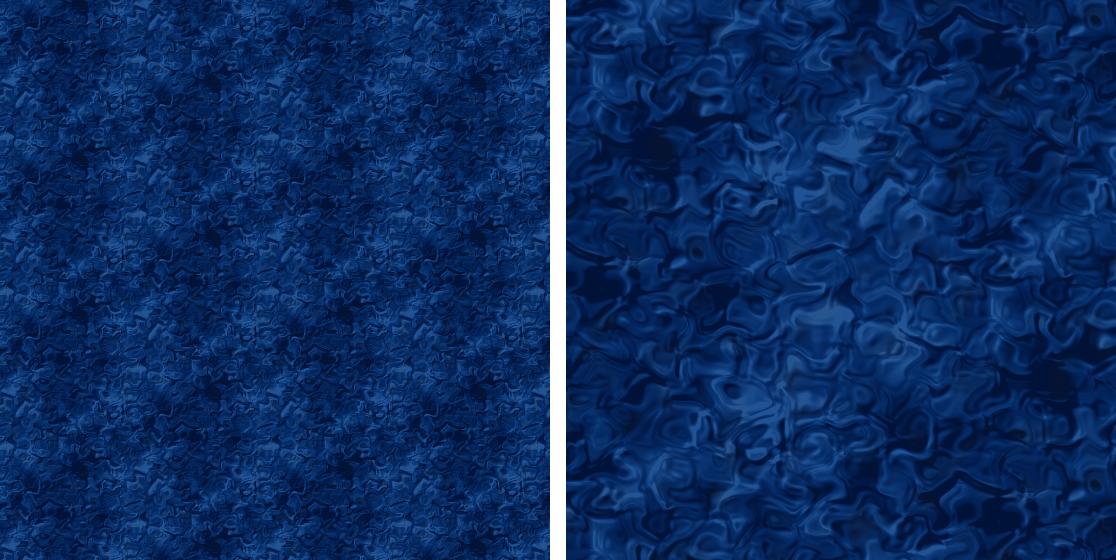
Left, the full canvas; right, a detail of the centre.
Give the GLSL for this pattern, as a Shadertoy shader.

```glsl
// Repeat lattice, in canvas heights; each column is shifted by half a drop
const float COLUMN_WIDTH = 0.237;
const float DROP = 0.2765;
const vec2 CELLS = vec2(12.0, 16.0);       // noise cells per repeat, y divisible by 4

// Soft light patches inside one repeat
const vec2 STREAK_CENTER = vec2(0.0, 0.166);
const vec2 STREAK_SIZE = vec2(0.100, 0.040);
const vec2 STREAK_AXIS = vec2(0.76, 0.65);
const vec2 BLOOM_CENTER = vec2(0.004, 0.009);
const float BLOOM_RADIUS = 0.056;

// Marbling
const float COARSE_WARP = 1.9;
const float FINE_WARP = 0.7;
const vec2 LIGHT_STEP = vec2(-0.10, 0.14); // in noise cells
const float BASE_TONE = 0.23;
const float PATCH_GAIN = 0.46;
const float CLOUD_GAIN = 0.50;
const float VEIN_GAIN = 1.20;
const float RELIEF_GAIN = 0.85;
const float FILAMENT_GAIN = 0.40;
const vec3 GREY_TINT = vec3(0.05, 0.015, -0.05);

const int STOPS = 5;
const vec3 PALETTE[STOPS] = vec3[STOPS](
    vec3(0.000, 0.070, 0.220),
    vec3(0.008, 0.125, 0.330),
    vec3(0.022, 0.175, 0.405),
    vec3(0.060, 0.235, 0.480),
    vec3(0.130, 0.325, 0.580));

// Integer hash giving a gradient in [-1, 1]
vec2 hashGradient(vec2 cell, int seed) {
    uint h = uint(cell.x) * 1597u + uint(cell.y) * 51749u + uint(seed) * 7919u;
    h = (h ^ (h >> 16)) * 73244475u;
    h = (h ^ (h >> 15)) * 73244475u;
    h ^= h >> 16;
    return vec2(h & 65535u, h >> 16) / 32767.5 - 1.0;
}

// Bring a grid corner back into the first half-drop repeat
vec2 wrapCell(vec2 cell, vec2 period) {
    float column = floor((cell.x + 0.5) / period.x);
    cell -= column * period * vec2(1.0, 0.5);
    cell.y -= period.y * floor((cell.y + 0.5) / period.y);
    return floor(cell + 0.5);
}

float cornerValue(vec2 cell, vec2 corner, vec2 f, vec2 period, int seed) {
    return dot(hashGradient(wrapCell(cell + corner, period), seed), f - corner);
}

// Gradient noise that repeats on the half-drop lattice
float noise(vec2 p, float scale, int seed) {
    p *= scale;
    vec2 period = CELLS * scale;
    vec2 cell = floor(p), f = p - cell;
    vec2 u = f * f * f * (f * (f * 6.0 - 15.0) + 10.0);
    float a = cornerValue(cell, vec2(0, 0), f, period, seed);
    float b = cornerValue(cell, vec2(1, 0), f, period, seed);
    float c = cornerValue(cell, vec2(0, 1), f, period, seed);
    float d = cornerValue(cell, vec2(1, 1), f, period, seed);
    return mix(mix(a, b, u.x), mix(c, d, u.x), u.y);
}

// Swirled veins in x, thin bright filaments in y
vec2 marble(vec2 p) {
    vec2 q = p + COARSE_WARP * vec2(noise(p, 1.0, 1), noise(p, 1.0, 2));
    q += FINE_WARP * vec2(noise(q, 2.0, 3), noise(q, 2.0, 4));
    float vein = 0.65 * noise(q, 1.0, 5) + 0.35 * noise(q, 2.0, 6);
    float ridge = max(1.0 - 4.0 * abs(noise(q, 1.0, 7)), 0.0);
    float strength = smoothstep(-0.1, 0.4, noise(p, 1.0, 8));
    return vec2(vein, ridge * ridge * strength);
}

vec2 wrapDrop(vec2 d) {
    return vec2(d.x, d.y - DROP * floor(d.y / DROP + 0.5));
}

// Slanted streak and round bloom, summed over neighbouring columns
float lightPatches(vec2 p) {
    float nearest = floor(p.x / COLUMN_WIDTH + 0.5);
    float sum = 0.0;
    for (int k = -1; k <= 1; k++) {
        float column = nearest + float(k);
        vec2 local = p - column * vec2(COLUMN_WIDTH, 0.5 * DROP);
        vec2 s = wrapDrop(local - STREAK_CENTER);
        s = vec2(dot(s, STREAK_AXIS), dot(s, vec2(-STREAK_AXIS.y, STREAK_AXIS.x)));
        s /= STREAK_SIZE;
        vec2 b = wrapDrop(local - BLOOM_CENTER) / BLOOM_RADIUS;
        sum += exp(-dot(s, s)) + 0.8 * exp(-dot(b, b));
    }
    return sum;
}

vec3 dye(float tone) {
    float t = clamp(tone, 0.0, 1.1) * float(STOPS - 1);
    vec3 color = PALETTE[0];
    for (int i = 1; i < STOPS; i++)
        color = mix(color, PALETTE[i], clamp(t - float(i - 1), 0.0, 1.0));
    return color;
}

void mainImage(out vec4 fragColor, in vec2 fragCoord) {
    vec2 uv = fragCoord / iResolution.y;
    vec2 p = uv / vec2(COLUMN_WIDTH, DROP) * CELLS;

    vec2 m = marble(p);
    float relief = m.x - marble(p + LIGHT_STEP).x;
    float cloud = noise(p, 0.5, 9) + 0.6 * noise(p, 0.25, 10);
    float tone = BASE_TONE + PATCH_GAIN * lightPatches(uv) + CLOUD_GAIN * cloud
        + VEIN_GAIN * m.x + RELIEF_GAIN * relief + FILAMENT_GAIN * m.y;
    vec3 color = dye(tone) + GREY_TINT * max(noise(p, 1.0, 11), 0.0);
    fragColor = vec4(color, 1.0);
}
```
